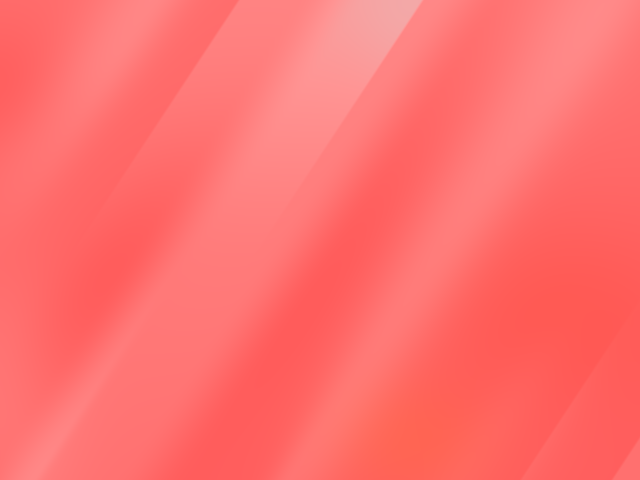
Give the GLSL for this background, as a Shadertoy shader.

```glsl
// Soft coral background with slanted satin folds and bands of light.

#define SLANT 0.66          // sideways lean of the folds per unit of height
#define BASE_LOW 0.372      // paleness at the bottom
#define BASE_HIGH 0.428     // paleness at the top
#define SHEET_LIGHT 0.085   // strength of the sharp-edged upper sheet
#define BAND_LIGHT 0.10     // strength of the broad central band
#define STREAK_LIGHT 0.10   // strength of the two narrow streaks
#define EDGE_SOFT 0.004     // half width of the crisp edges

// Bell-shaped falloff around zero.
float glow(float d, float width) {
    return exp(-d * d / (width * width));
}

// Round or oval pool of light.
float pool(vec2 p, vec2 center, vec2 size) {
    vec2 q = (p - center) / size;
    return exp(-dot(q, q));
}

// Streak with a different softness on each side.
float streak(float d, float leftWidth, float rightWidth) {
    return glow(d, d < 0.0 ? leftWidth : rightWidth);
}

// Crisp step from 0 to 1.
float edge(float d) {
    return smoothstep(-EDGE_SOFT, EDGE_SOFT, d);
}

// Paleness of the cloth; u runs across the folds, p.y along them.
float paleness(vec2 p, float u) {
    float y = p.y;
    float light = mix(BASE_LOW, BASE_HIGH, y);

    // Upper-left streak
    light += STREAK_LIGHT * streak(u - 0.315, 0.12, 0.075) * smoothstep(0.38, 0.9, y);

    // Sheet between two crisp edges, fading downward
    float sheet = edge(u - 0.498) * edge(0.881 - u);
    light += SHEET_LIGHT * sheet * smoothstep(0.42, 1.0, y);

    // Broad central band and its highlight
    float band = smoothstep(0.62, 0.76, u) * (1.0 - smoothstep(0.90, 1.05, u));
    light += BAND_LIGHT * mix(0.7, 1.0, y) * band;
    light += 0.045 * sheet * pool(p, vec2(0.85, 0.97), vec2(0.12, 0.15));

    // Thin rim along the lower side of the band
    light += 0.045 * streak(u - 0.728, 0.06, 0.018) * (1.0 - smoothstep(0.1, 0.55, y));

    // Long right-hand streak, crisper toward the bottom
    float mid = 0.8 + 0.2 * glow(y - 0.5, 0.35);
    light += STREAK_LIGHT * mid * streak(u - 1.265, mix(0.045, 0.16, y), 0.10);

    // Folds in the lower-right corner
    float low = 1.0 - smoothstep(0.1, 0.45, y);
    light += 0.025 * glow(u - 1.62, 0.07) * low;
    light += 0.045 * edge(u - 1.745) * exp(-max(u - 1.745, 0.0) / 0.06) * low;
    light += 0.07 * edge(u - 1.935);

    // Shaded valleys
    light -= 0.035 * glow(u - 0.60, 0.10) * glow(y - 0.45, 0.25);
    light -= 0.035 * glow(u - 1.07, 0.09) * glow(y - 0.45, 0.35);
    light -= 0.050 * pool(p, vec2(0.0, 0.82), vec2(0.17, 0.14));
    light -= 0.045 * pool(p, vec2(1.20, 0.34), vec2(0.28, 0.22));

    // Lighter pools near the borders
    light += 0.085 * pool(p, vec2(0.0, 0.14), vec2(0.14, 0.28));
    light += 0.030 * pool(p, vec2(1.24, 0.95), vec2(0.22, 0.25));
    light += 0.020 * pool(p, vec2(0.85, 0.06), vec2(0.18, 0.13));
    return light;
}

void mainImage(out vec4 fragColor, in vec2 fragCoord) {
    // Keep the layout the same on any canvas shape
    vec2 p = fragCoord / iResolution.xy * vec2(4.0 / 3.0, 1.0);
    float u = p.x + SLANT * (1.0 - p.y);
    float light = paleness(p, u);

    // Coral tint, graying in the highlight and warming in the dark pools
    float red = 1.0 - 0.6 * max(light - 0.58, 0.0);
    float warmth = 0.065 * pool(p, vec2(0.86, 0.08), vec2(0.17, 0.13))
                 + 0.020 * pool(p, vec2(1.15, 0.35), vec2(0.25, 0.18));
    fragColor = vec4(red, light, light - 0.003 - warmth, 1.0);
}
```
